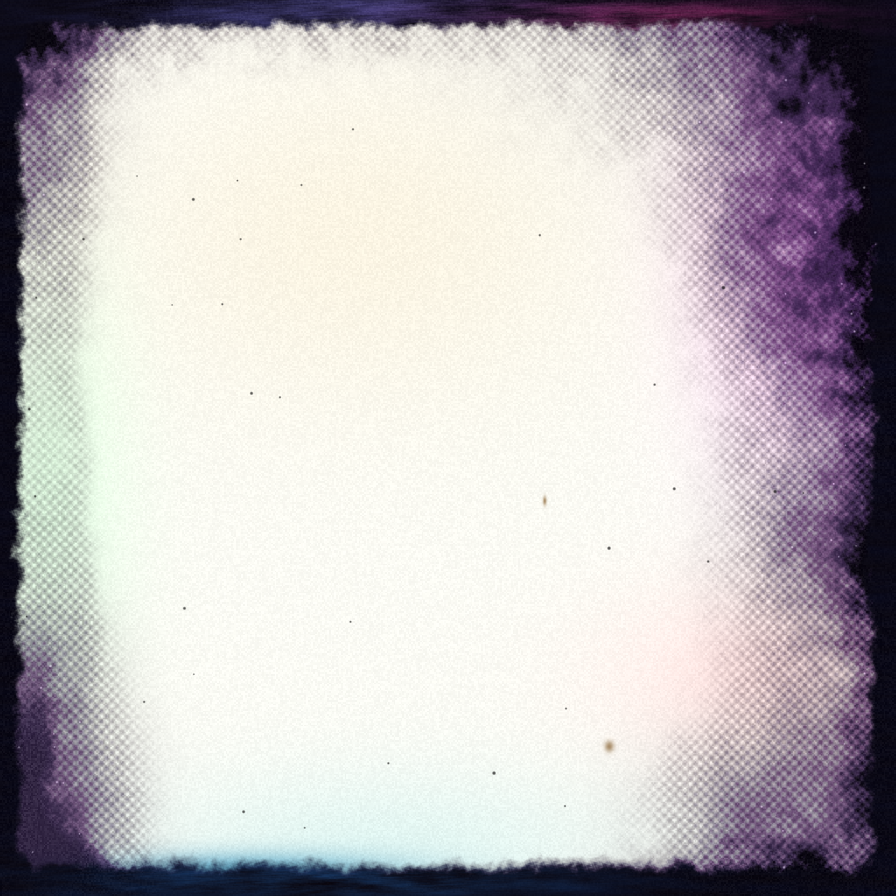
Reproduce this background procedurally as a WebGL 1 fragment shader.

```glsl
precision highp float;
// Aged paper with a burnt film border: pale centre, violet stains at the right.
// One ink density field (soft blobs, rough frame, halftone weave) is mapped
// through a tone ramp, then tinted locally and dusted with grain and specks.
uniform vec2 u_resolution;

#define WEAVE_FREQ 86.0
#define WEAVE_DEPTH 0.15
#define CLOUD_DEPTH 0.5
#define GRAIN_CELLS 512.0
#define GRAIN_DEPTH 0.045
#define FRAME_ROUGHNESS 0.007
#define SPECK_CELLS 17.0
#define FLECK_CELLS 75.0

const vec3 PAPER = vec3(0.985, 0.985, 0.96);
const vec3 ASH = vec3(0.76, 0.74, 0.74);
const vec3 LILAC = vec3(0.57, 0.54, 0.60);
const vec3 VIOLET = vec3(0.44, 0.33, 0.48);
const vec3 PLUM = vec3(0.23, 0.17, 0.30);
const vec3 SOOT = vec3(0.04, 0.03, 0.065);

float hash(vec2 p) {
  p = fract(p * vec2(0.1031, 0.1137));
  p += dot(p, p.yx + 33.33);
  return fract((p.x + p.y) * p.x * 43.7);
}

// Layered, rotated and warped sines, roughly -1 to 1
float clouds(vec2 p) {
  float sum = 0.0, amp = 0.5;
  for (int i = 0; i < 6; i++) {
    p = mat2(0.8, 0.6, -0.6, 0.8) * p * 1.75 + 2.3;
    sum += amp * sin(p.x + 1.6 * sin(p.y * 0.8 + sum)) * cos(p.y - sum);
    amp *= 0.72;
  }
  return sum;
}

float blob(vec2 p, vec2 center, vec2 size) {
  vec2 d = (p - center) / size;
  return exp(-dot(d, d));
}

// Sparse cellular dots: one jittered point in a share of the cells
float dots(vec2 p, float cells, float share, float radius, float soft) {
  vec2 id = floor(p * cells);
  float seed = hash(id + 7.0);
  vec2 point = 0.2 + 0.6 * vec2(hash(id + 31.0), hash(id + 67.0));
  float d = length(fract(p * cells) - point) / cells;
  float r = radius * (0.5 + hash(id + 91.0));
  return step(1.0 - share, seed) * (1.0 - smoothstep(r - soft, r + soft, d));
}

float roundBox(vec2 p, vec2 halfSize, float radius) {
  vec2 q = abs(p) - halfSize + radius;
  return length(max(q, 0.0)) + min(max(q.x, q.y), 0.0) - radius;
}

vec3 toneRamp(float ink) {
  vec3 c = mix(PAPER, ASH, smoothstep(0.0, 0.27, ink));
  c = mix(c, LILAC, smoothstep(0.22, 0.45, ink));
  c = mix(c, VIOLET, smoothstep(0.42, 0.6, ink));
  c = mix(c, PLUM, smoothstep(0.58, 0.8, ink));
  return mix(c, SOOT, smoothstep(0.77, 1.0, ink));
}

void main() {
  vec2 uv = gl_FragCoord.xy / u_resolution;
  float pixel = 1.0 / min(u_resolution.x, u_resolution.y);
  float mottle = clouds(uv * 7.0);
  float fine = clouds(uv * 38.0 + 5.0);
  vec2 warped = uv + 0.018 * vec2(mottle, fine);

  // Stains on the right
  float ink = 0.62 * blob(warped, vec2(0.95, 0.73), vec2(0.13, 0.22));
  ink += 0.5 * blob(warped, vec2(0.94, 0.97), vec2(0.27, 0.14));
  ink += 0.42 * blob(warped, vec2(0.99, 0.38), vec2(0.11, 0.13));
  ink += 0.42 * blob(warped, vec2(0.94, 0.07), vec2(0.18, 0.14));
  ink += 0.16 * smoothstep(0.72, 0.95, warped.x);
  // Stains on the left and along the top
  ink += 0.42 * blob(warped, vec2(0.02, 0.89), vec2(0.09, 0.15));
  ink += 0.75 * blob(warped, vec2(0.02, 0.99), vec2(0.11, 0.06));
  ink += 0.55 * blob(warped, vec2(0.05, 0.07), vec2(0.095, 0.13));
  ink += 0.2 * blob(warped, vec2(0.04, 0.25), vec2(0.09, 0.12));
  ink += 0.13 * (1.0 - smoothstep(0.08, 0.12, warped.x));
  ink += 0.2 * blob(warped, vec2(0.3, 1.0), vec2(0.4, 0.06));
  ink *= 1.0 + CLOUD_DEPTH * (0.45 * mottle + 0.4 * fine);

  // Halftone weave, strongest in the middle tones
  vec2 lattice = 6.28318 * WEAVE_FREQ * uv;
  float weave = sin(lattice.x) * sin(lattice.y);
  float midtone = smoothstep(0.02, 0.25, ink) * (1.0 - smoothstep(0.4, 0.85, ink));
  ink += WEAVE_DEPTH * weave * midtone;

  // Rough frame and the rounded lower left corner
  float rough = FRAME_ROUGHNESS * (0.5 * mottle + fine);
  float edge = roundBox(uv - vec2(0.497, 0.501), vec2(0.474, 0.471), 0.025) + rough;
  float frame = smoothstep(-0.006, 0.006, edge);
  float corner = length(max(vec2(0.155, 0.13) - uv, 0.0)) - 0.1 + rough;
  corner = smoothstep(-0.015, 0.012, corner) * (1.0 - smoothstep(0.15, 0.32, uv.y));
  ink = mix(ink, max(ink, 0.83), corner);
  ink += 0.28 * smoothstep(-0.045, 0.0, edge) * smoothstep(0.6, 0.95, uv.x);

  // Local tints of the paper
  vec3 color = toneRamp(clamp(ink, 0.0, 1.0));
  color *= mix(vec3(1.0), vec3(1.0, 0.975, 0.93), blob(uv, vec2(0.4, 0.74), vec2(0.3, 0.2)));
  color *= mix(vec3(1.0), vec3(0.92, 1.03, 0.95), blob(uv, vec2(0.05, 0.45), vec2(0.09, 0.24)));
  color *= mix(vec3(1.0), vec3(1.04, 0.94, 0.95), blob(uv, vec2(0.84, 0.25), vec2(0.16, 0.1)));
  color *= mix(vec3(1.0), vec3(1.12, 0.9, 1.12), blob(uv, vec2(0.92, 0.72), vec2(0.13, 0.24)));
  color *= mix(vec3(1.0), vec3(0.9, 0.98, 0.99), blob(uv, vec2(0.42, 0.05), vec2(0.28, 0.09)));
  color *= mix(vec3(1.0), vec3(0.4, 0.68, 0.82), blob(uv, vec2(0.27, 0.025), vec2(0.18, 0.022)));

  // Frame colours: blue below, violet to red above, soot at the sides
  float streak = 0.5 + 0.5 * clouds(uv * vec2(9.0, 70.0));
  vec3 border = SOOT + vec3(0.0, 0.01, 0.04) * streak;
  border += vec3(0.06, 0.2, 0.32) * streak * blob(uv, vec2(0.36, 0.02), vec2(0.28, 0.025));
  border += vec3(0.25, 0.24, 0.42) * streak * blob(uv, vec2(0.38, 0.985), vec2(0.24, 0.03));
  border += vec3(0.42, 0.1, 0.22) * streak * blob(uv, vec2(0.72, 0.98), vec2(0.2, 0.022));
  color = mix(color, border, frame);

  // Grain, dark specks, pale flecks and two brown fibres
  float grain = hash(floor(uv * GRAIN_CELLS)) - 0.5;
  color += GRAIN_DEPTH * grain * (1.0 + 1.5 * midtone) * (1.0 - 0.6 * frame);
  color *= 1.0 - 0.65 * dots(uv, SPECK_CELLS, 0.14, 0.0012, pixel);
  float flecks = dots(uv, FLECK_CELLS, 0.06, 0.0009, pixel);
  color += 0.4 * flecks * smoothstep(0.25, 0.6, ink) * (1.0 - frame);
  float fibre = blob(uv, vec2(0.608, 0.441), vec2(0.002, 0.005));
  fibre += blob(uv, vec2(0.68, 0.167), vec2(0.005, 0.006));
  color = mix(color, vec3(0.58, 0.45, 0.28), 0.8 * min(fibre, 1.0));
  gl_FragColor = vec4(clamp(color, 0.0, 1.0), 1.0);
}
```
